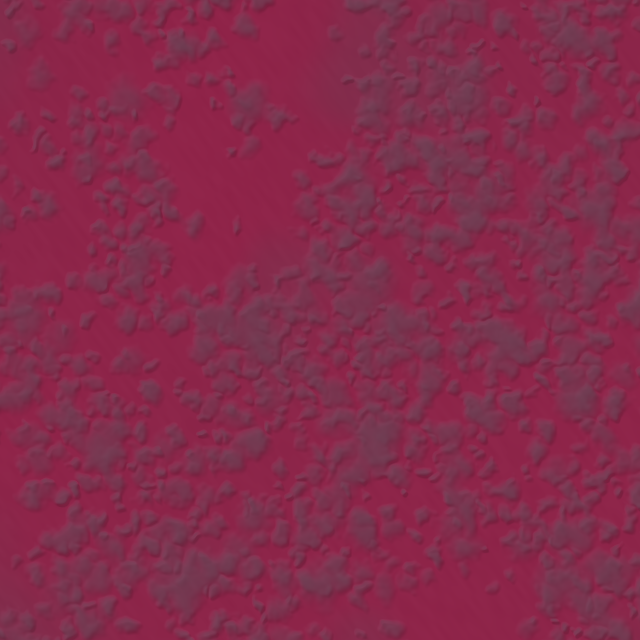
This texture is drawn by a WebGL 1 fragment shader. Its source:

```glsl
precision highp float;
// Crimson ground covered with soft, clustered mauve bumps in low relief.
// Three grids of scattered, warped blobs form a height field that sets
// the tint, and its slope towards an upper-left light gives the shading.

uniform vec2 u_resolution;

vec3 hash3(vec2 p) {
  vec3 q = fract(p.xyx * vec3(0.1031, 0.1030, 0.0973));
  q += dot(q, q.yxz + 33.33);
  return fract((q.xxy + q.yzz) * q.zyx);
}

float noise(vec2 p) {
  vec2 cell = floor(p);
  vec2 f = fract(p);
  f = f * f * (3.0 - 2.0 * f);
  float low = mix(hash3(cell).x, hash3(cell + vec2(1.0, 0.0)).x, f.x);
  float high = mix(hash3(cell + vec2(0.0, 1.0)).x, hash3(cell + 1.0).x, f.x);
  return mix(low, high, f.y);
}

// Uneven density, so that bumps gather in drifts and leave bare patches
float density(vec2 p) {
  return 0.6 * noise(p * 4.5 + 17.0) + 0.4 * noise(p * 10.0 + 41.0);
}

// One grid of round bumps; returns what remains uncovered, 0 to 1
float uncovered(vec2 p, float cells, float share, float seed) {
  vec2 g = p * cells;
  vec2 home = floor(g);
  float rest = 1.0;
  for (int y = -1; y <= 1; y++) {
    for (int x = -1; x <= 1; x++) {
      vec2 cell = home + vec2(float(x), float(y));
      vec3 place = hash3(cell + seed);
      vec3 kind = hash3(cell + seed + 57.0);
      float present = step(kind.x, share * smoothstep(0.2, 0.65, density((cell + 0.5) / cells)));
      float radius = mix(0.4, 0.85, kind.y);
      vec2 d = (g - cell - 0.1 - 0.8 * place.xy) / radius;
      float bump = max(0.0, 1.0 - dot(d, d));
      rest *= 1.0 - present * mix(0.45, 0.85, kind.z) * bump * bump * (1.5 - 0.5 * bump);
    }
  }
  return rest;
}

float height(vec2 p) {
  // Ragged outlines
  vec2 warp = vec2(noise(p * 45.0), noise(p * 45.0 + 71.0)) - 0.5;
  warp += 0.45 * (vec2(noise(p * 110.0 + 13.0), noise(p * 110.0 + 93.0)) - 0.5);
  vec2 q = p + 0.016 * warp;
  float rest = uncovered(q, 17.0, 0.28, 11.0);
  rest *= uncovered(q, 29.0, 0.75, 137.0);
  rest *= uncovered(q, 46.0, 0.6, 271.0);
  return 1.0 - rest;
}

void main() {
  vec2 p = gl_FragCoord.xy / min(u_resolution.x, u_resolution.y);
  float h = height(p);

  // Ground with broad tonal drift
  float drift = noise(p * 3.0 + 5.0);
  vec3 color = mix(vec3(0.568, 0.138, 0.285), vec3(0.537, 0.150, 0.286), drift);

  // Mauve tint on the bumps and in a few wide smudges
  float smudge = 0.3 * smoothstep(0.6, 0.95, noise(p * 7.0 + 29.0));
  float tint = 1.0 - (1.0 - h) * (1.0 - smudge);
  color = mix(color, vec3(0.435, 0.238, 0.322), tint);

  // Relief, lit from the upper left
  float slope = h - height(p + vec2(-0.0028, 0.0042));
  color *= 1.0 + clamp(0.3 * slope, -0.13, 0.07);

  // Faint slanted streaks
  vec2 streak = vec2(dot(p, vec2(0.8, 0.6)) * 130.0, dot(p, vec2(-0.6, 0.8)) * 35.0);
  color += 0.012 * (noise(streak + 200.0) - 0.5);

  gl_FragColor = vec4(color, 1.0);
}
```
